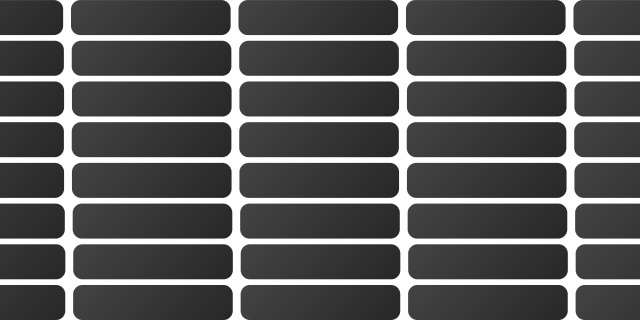
Write a Shadertoy shader that draws this pattern.

```glsl
float roundedBox(vec2 p, vec2 halfSize, float radius) {
    vec2 q = abs(p) - halfSize + radius;
    return length(max(q, 0.0)) + min(max(q.x, q.y), 0.0) - radius;
}

// Small sideways drift of each row, with a slight wobble
float rowShift(float row) {
    return 0.00135 - 0.00089 * row + 0.00117 * cos(1.4 * (row - 5.6));
}

void mainImage(out vec4 fragColor, in vec2 fragCoord) {
    float pixel = 1.0 / iResolution.y;
    vec2 uv = (fragCoord - vec2(0.5 * iResolution.x, 0.0)) * pixel;

    // Eight rows, with one column centred on the canvas
    vec2 period = vec2(0.5234, 0.1272);
    vec2 halfSize = vec2(0.2494, 0.0547);
    uv.y -= halfSize.y;
    float row = floor(uv.y / period.y + 0.5);
    uv.x -= rowShift(row);
    vec2 local = (fract(uv / period + 0.5) - 0.5) * period;

    // Diagonal shade from the upper left to the lower right
    float slope = 0.5 + 0.5 * (local.x - local.y) / (halfSize.x + halfSize.y);
    vec3 tileColor = vec3(mix(0.267, 0.153, clamp(slope, 0.0, 1.0)));

    // Light gaps between the tiles
    float edge = roundedBox(local, halfSize, 0.029);
    float coverage = clamp(0.5 - edge / pixel, 0.0, 1.0);
    fragColor = vec4(mix(vec3(0.995), tileColor, coverage), 1.0);
}
```
